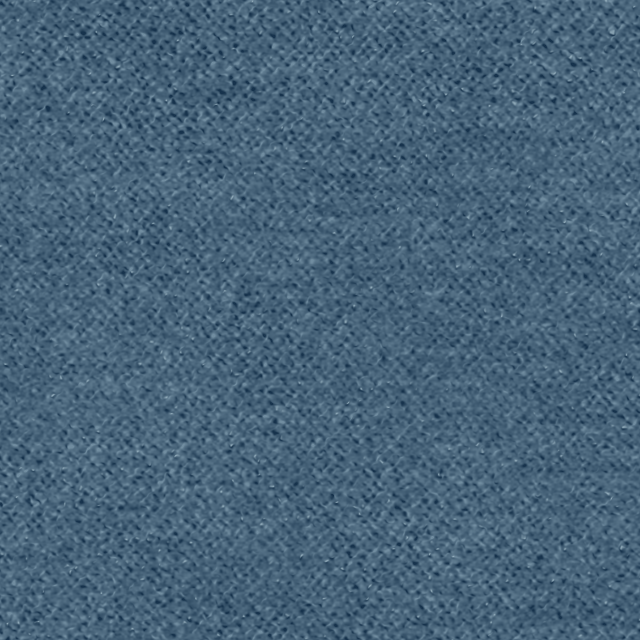
A three.js fragment shader for this texture:

```glsl
// Blue woven upholstery cloth: staggered rows of small tufts and dark pits.
varying vec2 vUv;

const vec2 WEAVE = vec2(58.0, 104.0); // stitches across, staggered rows up
const vec3 SHADOW = vec3(0.16, 0.27, 0.365);
const vec3 LIGHT = vec3(0.37, 0.48, 0.56);
const vec3 GLINT = vec3(0.64, 0.74, 0.79);

float hash(vec2 p) {
  vec3 q = fract(p.xyx * vec3(0.1031, 0.1030, 0.0973));
  q += dot(q, q.yzx + 33.33);
  return fract((q.x + q.y) * q.z);
}

vec2 hash2(vec2 p) {
  return vec2(hash(p), hash(p + vec2(71.7, 19.3)));
}

// Smooth value noise, centred on zero
float noise(vec2 p) {
  vec2 i = floor(p);
  vec2 f = fract(p);
  f = f * f * (3.0 - 2.0 * f);
  float low = mix(hash(i), hash(i + vec2(1.0, 0.0)), f.x);
  float high = mix(hash(i + vec2(0.0, 1.0)), hash(i + 1.0), f.x);
  return mix(low, high, f.y) - 0.5;
}

float fbm(vec2 p) {
  float sum = 0.0;
  float gain = 0.5;
  for (int i = 0; i < 4; i++) {
    sum += gain * noise(p);
    p = p * 2.03 + 17.1;
    gain *= 0.5;
  }
  return sum;
}

// Soft elliptical blob, leaning by the given slant
float blob(vec2 d, vec2 radius, float slant) {
  d.y -= d.x * slant;
  d /= radius;
  return exp(-0.5 * dot(d, d));
}

// Sums neighbouring stitches: x = pit shadow, y = tuft light, z = glint
vec3 weave(vec2 uv) {
  vec2 q = uv * WEAVE;
  vec2 aspect = vec2(1.0, WEAVE.x / WEAVE.y);
  vec3 sum = vec3(0.0);
  for (int j = -1; j <= 1; j++) {
    float row = floor(q.y) + float(j);
    float stagger = 0.5 * mod(row, 2.0);
    for (int i = -1; i <= 1; i++) {
      float column = floor(q.x - stagger) + float(i);
      vec2 id = vec2(column, row) + 9.0;
      vec2 jitter = (hash2(id) - 0.5) * vec2(0.32, 0.46);
      vec2 d = (q - vec2(column + stagger + 0.5, row + 0.5) - jitter) * aspect;

      float depth = mix(0.1, 1.0, hash(id + 203.0));
      sum.x += depth * blob(d, vec2(0.17, 0.13), -0.25);

      float lean = mix(-0.5, 0.9, hash(id + 407.0));
      float tone = mix(0.05, 1.0, hash(id + 611.0));
      sum.y += tone * blob(d - vec2(0.42, 0.03), vec2(0.19, 0.13), lean);

      float shiny = smoothstep(0.88, 1.0, hash(id + 809.0));
      sum.z += shiny * blob(d - vec2(0.03, 0.17), vec2(0.095, 0.085), 0.2);
    }
  }
  return sum;
}

void main() {
  // Gentle wander of the yarns
  vec2 bend = vec2(noise(vUv * 13.0), noise(vUv * 11.0 + 40.0));
  vec2 uv = vUv + bend * vec2(0.006, 0.004);
  // Ragged outlines of the tufts
  vec2 fray = vec2(noise(uv * 150.0 + 3.0), noise(uv * 150.0 + 90.0));
  vec3 stitch = weave(uv + fray * 0.005);

  // Fine fuzz, leaning fibres and horizontal yarn streaks
  float fuzz = noise(uv * vec2(215.0, 255.0));
  float fibre = noise(vec2(uv.x * 110.0 + uv.y * 60.0, uv.y * 210.0 - uv.x * 70.0));
  float streak = noise(uv * vec2(7.0, 105.0)) + 0.6 * noise(uv * vec2(19.0, 170.0) + 31.0);

  // Broad wear, and patches where the weave is flattened
  float wear = fbm(uv * vec2(4.0, 7.0) + 5.0);
  float relief = 0.98 + 0.5 * noise(uv * vec2(5.0, 8.0) + 80.0);

  float tone = 0.6 + relief * (0.8 * stitch.y - 1.05 * stitch.x);
  tone += 0.5 * fuzz + 0.32 * fibre + 0.2 * streak + 0.22 * wear;

  vec3 cloth = mix(SHADOW, LIGHT, clamp(tone, -0.35, 1.35));
  cloth = mix(cloth, GLINT, 0.8 * min(stitch.z, 1.0));
  gl_FragColor = vec4(cloth, 1.0);
}
```
